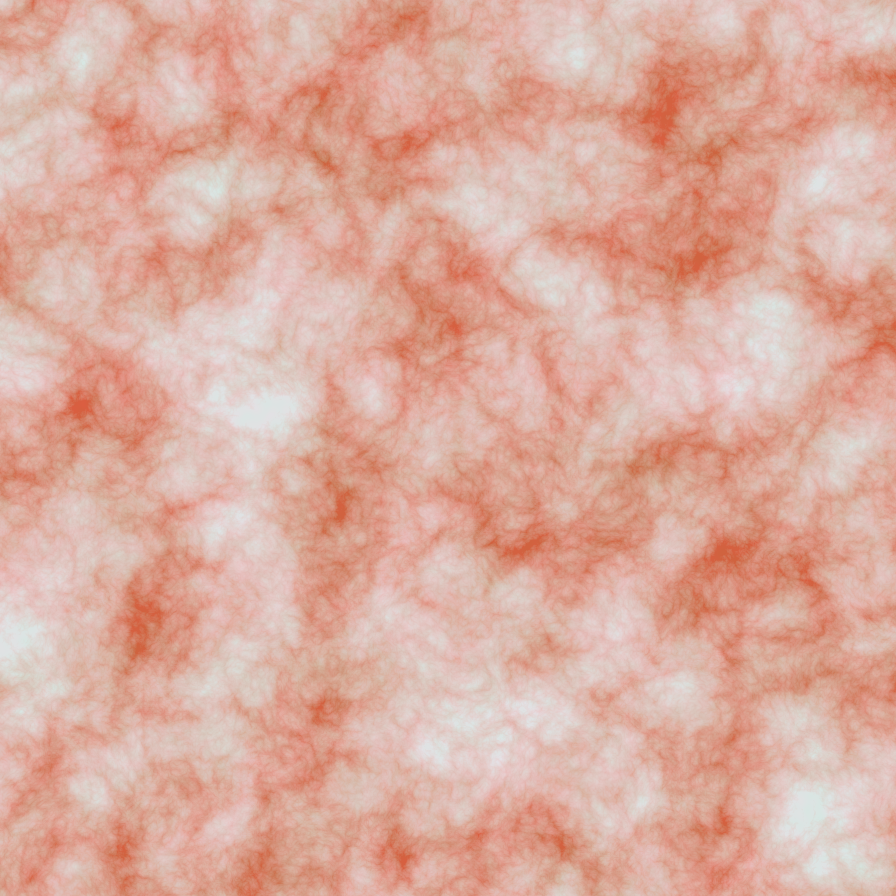
This texture is drawn by a three.js fragment shader. Its source:

```glsl
// Veined terracotta marble: a sum of folded gradient-noise octaves makes crinkled
// dark veins, a signed broad layer gathers them into clouds, and the standardised
// sum is coloured through a ramp from burnt orange to pale grey, with a hue drift.

varying vec2 vUv;

const int   OCTAVES      = 7;
const float BASE_FREQ    = 4.6;    // broadest vein cells across the canvas
const float VEIN_AMP     = 0.8;
const float VEIN_POWER   = 0.7;    // below 1 narrows and darkens the creases
const float PERSISTENCE  = 0.71;
const float CREASE_SOFT  = 0.0004; // rounds the fold at the vein centres
const float CLOUD_FREQ   = 5.5;
const float CLOUD_AMP    = 0.35;
const float WARP_FREQ    = 11.0;
const float WARP_AMP     = 0.012;
const float FIELD_MEAN   = 0.705;
const float FIELD_SPREAD = 0.183;

const vec3 EMBER     = vec3(0.83, 0.38, 0.25);
const vec3 RUST      = vec3(0.83, 0.49, 0.38);
const vec3 CORAL     = vec3(0.85, 0.57, 0.49);
const vec3 SALMON    = vec3(0.86, 0.63, 0.56);
const vec3 BLUSH     = vec3(0.87, 0.69, 0.63);
const vec3 ROSE      = vec3(0.87, 0.74, 0.71);
const vec3 PEARL     = vec3(0.88, 0.80, 0.78);
const vec3 MIST      = vec3(0.87, 0.89, 0.89);
const vec3 HUE_DRIFT = vec3(-0.035, 0.016, -0.005); // red towards ochre and grey

// Unit gradient from a lattice cell
vec2 gradient(vec2 cell) {
  vec3 p = fract(vec3(cell.xyx) * vec3(0.1031, 0.1030, 0.0973));
  p += dot(p, p.yzx + 33.33);
  float angle = 6.28318 * fract((p.x + p.y) * p.z);
  return vec2(cos(angle), sin(angle));
}

// Gradient noise, zero mean
float noise(vec2 p) {
  vec2 cell = floor(p);
  vec2 f = p - cell;
  vec2 fade = f * f * f * (f * (f * 6.0 - 15.0) + 10.0);
  vec2 e = vec2(1.0, 0.0);
  float a = dot(gradient(cell), f);
  float b = dot(gradient(cell + e.xy), f - e.xy);
  float c = dot(gradient(cell + e.yx), f - e.yx);
  float d = dot(gradient(cell + e.xx), f - e.xx);
  return mix(mix(a, b, fade.x), mix(c, d, fade.x), fade.y);
}

// Folded octaves, each turned and shifted so their lattices never line up
float veins(vec2 uv) {
  mat2 turn = mat2(0.8, 0.6, -0.6, 0.8);
  vec2 p = uv * BASE_FREQ + vec2(17.3, 42.7);
  float amp = VEIN_AMP;
  float sum = 0.0;
  for (int i = 0; i < OCTAVES; i++) {
    float n = noise(p);
    sum += amp * pow(n * n + CREASE_SOFT, 0.5 * VEIN_POWER);
    p = turn * p * 2.0 + vec2(31.7, 11.9);
    amp *= PERSISTENCE;
  }
  return sum;
}

float ramp(float from, float to, float x) {
  return clamp((x - from) / (to - from), 0.0, 1.0);
}

// Tone is in standard deviations around the mean
vec3 marbleColor(float tone) {
  vec3 c = mix(EMBER, RUST, ramp(-2.5, -1.78, tone));
  c = mix(c, CORAL,  ramp(-1.78, -1.12, tone));
  c = mix(c, SALMON, ramp(-1.12, -0.54, tone));
  c = mix(c, BLUSH,  ramp(-0.54, 0.01, tone));
  c = mix(c, ROSE,   ramp(0.01, 0.66, tone));
  c = mix(c, PEARL,  ramp(0.66, 1.53, tone));
  return mix(c, MIST, ramp(1.53, 2.8, tone));
}

void main() {
  // Slight warp to crinkle the broad veins
  vec2 w = vUv * WARP_FREQ;
  vec2 uv = vUv + WARP_AMP * vec2(noise(w + 63.1), noise(w + 127.6));

  float field = veins(uv) + CLOUD_AMP * noise(uv * CLOUD_FREQ + 81.4);
  vec3 color = marbleColor((field - FIELD_MEAN) / FIELD_SPREAD);

  // Hue drift, in patches and in fine flecks
  float drift = noise(uv * 9.0 + 205.3) + 0.7 * noise(uv * 27.0 + 311.8)
              + 0.8 * noise(uv * 90.0 + 407.2);
  color += HUE_DRIFT * drift;

  gl_FragColor = vec4(clamp(color, 0.0, 1.0), 1.0);
}
```
